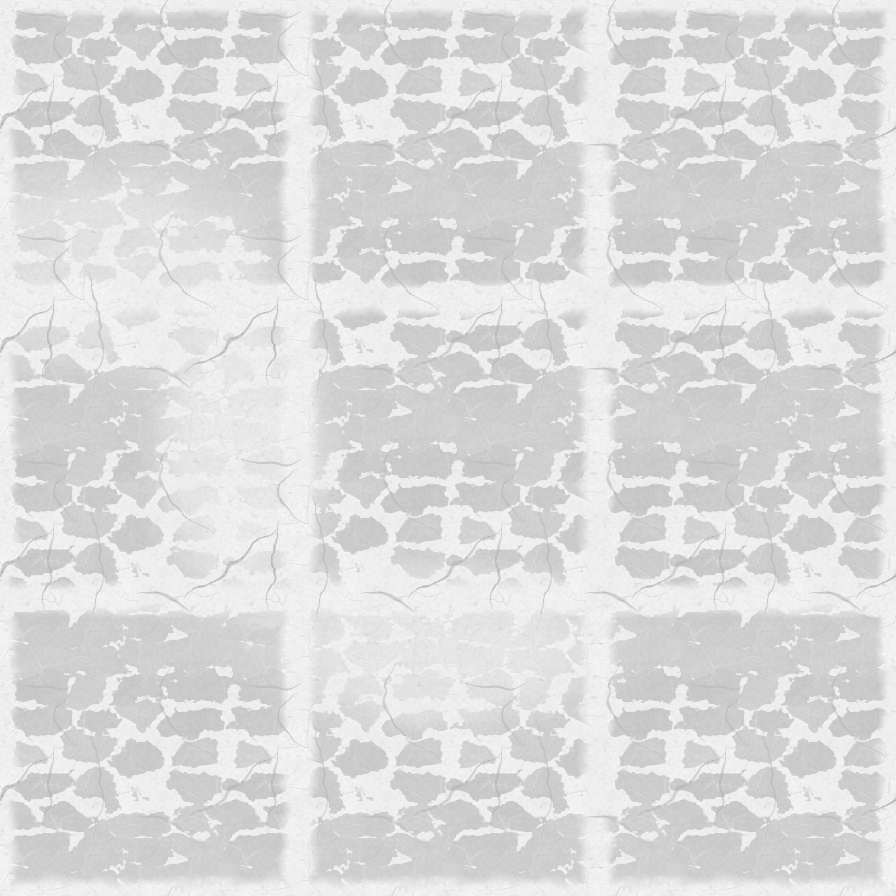
Give the GLSL for this texture, as a Shadertoy shader.

```glsl
// Pale cracked plaster: a 4x4 repeat of grey stones and cracks, seen through 3x3 worn square panels.

const float TILES = 4.0;
const float PANELS = 3.0;
const vec3 PLASTER = vec3(0.937);
const vec3 STONE = vec3(0.785);
const vec3 CRACK = vec3(0.66);

float hash(vec2 p) {
    vec3 q = fract(p.xyx * 0.1031);
    q += dot(q, q.yzx + 33.33);
    return fract((q.x + q.y) * q.z);
}

// Value noise on a unit square that wraps after "period" lattice steps
float noise(vec2 uv, vec2 period) {
    vec2 p = uv * period, i = floor(p), f = fract(p);
    f = f * f * (3.0 - 2.0 * f);
    vec2 a = mod(i, period), b = mod(i + 1.0, period);
    return mix(mix(hash(a), hash(vec2(b.x, a.y)), f.x),
               mix(hash(vec2(a.x, b.y)), hash(b), f.x), f.y);
}

float layeredNoise(vec2 uv, vec2 period) {
    float sum = 0.0, weight = 0.5;
    for (int k = 0; k < 4; k++) {
        sum += weight * noise(uv, period);
        period *= 2.0;
        weight *= 0.55;
    }
    return sum / 1.01;
}

// Wrapping cellular noise: x = gap between the two nearest seeds, y = cell id
vec2 cellular(vec2 uv, vec2 cells, float seed) {
    vec2 p = uv * cells, base = floor(p);
    float near = 9.0, second = 9.0, id = 0.0;
    for (int y = -1; y <= 1; y++)
    for (int x = -1; x <= 1; x++) {
        vec2 cell = base + vec2(x, y);
        vec2 key = mod(cell, cells) + seed;
        vec2 jitter = vec2(hash(key), hash(key + 57.0));
        float d = length(cell + 0.1 + 0.8 * jitter - p);
        if (d < near) { second = near; near = d; id = hash(key + 113.0); }
        else second = min(second, d);
    }
    return vec2(second - near, id);
}

// Distance to a segment (x) and position along it (y)
vec2 segment(vec2 p, vec2 a, vec2 b) {
    vec2 ab = b - a;
    float t = clamp(dot(p - a, ab) / dot(ab, ab), 0.0, 1.0);
    return vec2(length(p - a - ab * t), t);
}

// Tapered curved crack, wrapped at the tile borders
float crack(vec2 uv, vec2 a, vec2 bend, vec2 b, float width, float pixel) {
    const int STEPS = 8;
    vec2 p = uv - bend;
    p -= floor(p + 0.5);
    a -= bend;
    b -= bend;
    vec2 from = a;
    float ink = 0.0;
    for (int k = 0; k < STEPS; k++) {
        float t = float(k + 1) / float(STEPS);
        vec2 to = a * (1.0 - t) * (1.0 - t) + b * t * t;
        vec2 s = segment(p, from, to);
        float along = 2.0 * (float(k) + s.y) / float(STEPS) - 1.0;
        float halfWidth = width * (1.0 - 0.8 * along * along);
        ink = max(ink, 1.0 - smoothstep(halfWidth - pixel * 0.5, halfWidth + pixel * 0.5, s.x));
        from = to;
    }
    return ink;
}

float cracks(vec2 uv, float width, float pixel) {
    const int COUNT = 7;
    // Start, bend and end of each crack
    vec2 path[COUNT * 3] = vec2[COUNT * 3](
        vec2(0.24, 0.68), vec2(0.235, 0.5), vec2(0.19, 0.30),
        vec2(-0.17, 0.32), vec2(0.05, 0.50), vec2(0.24, 0.66),
        vec2(0.40, 0.78), vec2(0.49, 0.55), vec2(0.42, 0.24),
        vec2(0.78, 1.05), vec2(0.58, 0.82), vec2(0.97, 0.60),
        vec2(0.61, 0.36), vec2(0.75, 0.34), vec2(0.85, 0.28),
        vec2(0.32, 0.91), vec2(0.15, 0.80), vec2(0.37, 0.65),
        vec2(0.07, 0.95), vec2(0.22, 0.91), vec2(0.34, 0.94));
    float ink = 0.0;
    for (int k = 0; k < COUNT; k++) {
        float strength = k < 2 ? 1.0 : 0.75;
        ink = max(ink, strength * crack(uv, path[3 * k], path[3 * k + 1], path[3 * k + 2], width, pixel));
    }
    return ink;
}

// Soft square panels, rubbed away in a few patches
float panelCoverage(vec2 uv, float rough) {
    vec2 q = abs(fract(uv * PANELS) - 0.5);
    float edge = max(q.x, q.y) + 0.04 * (rough - 0.5);
    float cover = 1.0 - smoothstep(0.43, 0.48, edge);
    // Patch centre and radii
    vec4 worn[3] = vec4[3](vec4(0.27, 0.50, 0.10, 0.20), vec4(0.49, 0.28, 0.20, 0.10),
                           vec4(0.11, 0.70, 0.20, 0.12));
    for (int k = 0; k < 3; k++) {
        float d = length((uv - worn[k].xy) / worn[k].zw) + 0.5 * (rough - 0.5);
        cover *= mix(0.22 + 0.1 * float(k), 1.0, smoothstep(0.55, 1.25, d));
    }
    return cover;
}

void mainImage(out vec4 fragColor, in vec2 fragCoord) {
    vec2 uv = fragCoord / iResolution.xy;
    vec2 tile = fract(uv * TILES);
    float pixel = TILES / iResolution.y;
    float rough = layeredNoise(tile, vec2(9.0, 12.0));
    float grain = noise(tile, vec2(110.0));
    float speck = noise(tile, vec2(70.0, 80.0));
    vec2 bent = tile + 0.05 * (vec2(rough, noise(tile, vec2(14.0))) - 0.5);

    // Flat stones with ragged, speckled rims, sparser at mid height
    vec2 stone = cellular(bent, vec2(4.0, 7.0), 3.0);
    float panel = panelCoverage(uv, rough);
    float body = stone.x - 0.10 + 0.75 * (rough - 0.5) + 0.14 * (speck - 0.5);
    body += 0.09 * cos(6.2832 * (tile.y - 0.05)) - 0.35 * step(stone.y, 0.12) - 0.16 * (1.0 - panel);
    float mask = smoothstep(-0.02, 0.05, body) * panel;
    mask *= 0.78 + 0.22 * stone.y;

    // Pale veins cross the stones, grey hairlines cross the plaster
    vec2 vein = cellular(bent, vec2(5.0, 6.0), 41.0);
    float hair = (1.0 - smoothstep(0.01, 0.03 + pixel, vein.x)) * smoothstep(0.45, 0.6, rough);
    mask *= 1.0 - 0.4 * hair;

    vec3 color = mix(PLASTER, STONE, mask);
    color -= 0.05 * hair * (1.0 - mask);
    color -= 0.05 * smoothstep(0.82, 0.95, speck) * (1.0 - mask);
    color += 0.03 * (grain - 0.5) + 0.04 * (rough - 0.5);
    float ink = cracks(bent, 0.0055, pixel) * (0.55 + 0.45 * grain);
    color = mix(color, CRACK, ink * mix(0.85, 0.55, panel));
    fragColor = vec4(color, 1.0);
}
```
